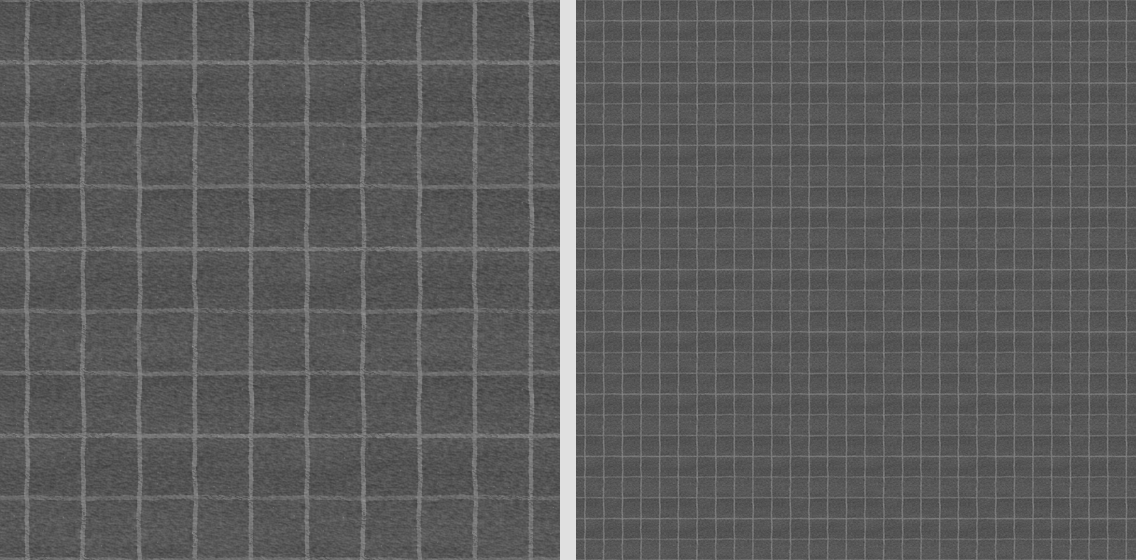
Left: one tile. Right: repeated 3 by 3.
Write a WebGL 1 fragment shader that draws this texture.

```glsl
precision highp float;

uniform vec2 u_resolution;

const float TAU = 6.2831853;

float hash(vec2 cell) {
  vec3 h = fract(vec3(cell.xyx) * vec3(0.1031, 0.1030, 0.0973));
  h += dot(h, h.yzx + 33.33);
  return fract((h.x + h.y) * h.z);
}

// Gradient noise that wraps after a whole number of cells
float cornerSlope(vec2 cell, vec2 offset, vec2 period) {
  float angle = TAU * hash(mod(cell + 0.5, period));
  return dot(vec2(cos(angle), sin(angle)), offset);
}

float noise(vec2 q, vec2 period) {
  vec2 cell = floor(q);
  vec2 f = q - cell;
  vec2 s = f * f * f * (f * (f * 6.0 - 15.0) + 10.0);
  vec2 e = vec2(1.0, 0.0);
  float low = mix(cornerSlope(cell, f, period),
                  cornerSlope(cell + e.xy, f - e.xy, period), s.x);
  float high = mix(cornerSlope(cell + e.yx, f - e.yx, period),
                   cornerSlope(cell + e.xx, f - e.xx, period), s.x);
  return mix(low, high, s.y);
}

float tileNoise(vec2 p, vec2 cells) {
  return noise(p * cells, cells);
}

float stripe(float dist, float halfWidth, float blur) {
  return 1.0 - smoothstep(halfWidth - blur, halfWidth + blur, dist);
}

// Sparse pale lint caught in the weave
float lint(vec2 p, float blur) {
  vec2 cells = vec2(24.0, 16.0);
  vec2 q = p * cells;
  vec2 id = mod(floor(q) + 0.5, cells);
  vec2 centre = 0.2 + 0.6 * vec2(hash(id + 31.0), hash(id + 57.0));
  vec2 d = (fract(q) - centre) / (cells * vec2(2.0, 3.0));
  float present = step(0.9, hash(id + 83.0));
  return present * stripe(length(d), 0.0005 + 0.0008 * hash(id + 11.0), blur);
}

void main() {
  vec2 uv = gl_FragCoord.xy / u_resolution;
  float blur = 0.75 / min(u_resolution.x, u_resolution.y);

  // One cloth tile holds five columns and three rows of checks
  vec2 p = uv * vec2(2.0, 3.0);

  // Crepe grain: flat streaks and gently slanting ripples
  float streak = tileNoise(p, vec2(30.0, 84.0));
  float ripple = noise(vec2(uv.x * 110.0, (p.y + uv.x) * 82.0 + 0.5 * streak), vec2(110.0, 82.0));
  float fuzz = tileNoise(p, vec2(130.0, 96.0));
  float grain = 0.35 * streak + 0.5 * ripple + 0.35 * fuzz;

  // Uneven dye in wavering horizontal bands
  float drift = tileNoise(p, vec2(4.0, 5.0));
  float smear = tileNoise(p + vec2(0.37, 0.21), vec2(5.0, 20.0));
  float dye = 0.010 * cos(TAU * 2.0 * (p.y - 0.18 + 0.12 * drift))
            + 0.018 * drift + 0.024 * smear;
  float shade = 0.334 + dye + 0.145 * grain;

  // Hand-woven lines that wander slightly
  float swayX = 0.028 * tileNoise(p, vec2(5.0, 4.0))
              + 0.02 * tileNoise(p, vec2(5.0, 13.0));
  float swayY = 0.025 * tileNoise(p + 0.43, vec2(5.0, 3.0))
              + 0.012 * tileNoise(p + 0.43, vec2(14.0, 3.0));
  float column = uv.x * 10.0 + 0.015 + swayX;
  float row = uv.y * 9.0 + swayY;
  float halfWidth = 0.0039 + 0.0014 * grain;
  float warp = stripe(abs(fract(column) - 0.5) / 10.0, halfWidth, blur);
  float weft = stripe(abs(fract(row + 0.5) - 0.5) / 9.0, halfWidth, blur);

  // Every third row is bright, followed below by a faint one
  float rowKind = mod(floor(row + 0.5) + 0.5, 3.0);
  float weftTone = 0.435 - 0.01 * step(1.0, rowKind) + 0.05 * step(2.0, rowKind);
  float wear = 0.04 * tileNoise(p + 0.17, vec2(15.0, 12.0)) + 0.14 * grain;

  // Dark twill strokes show through in patches of the lines
  float patches = smoothstep(-0.2, 0.3, tileNoise(p + 0.61, vec2(10.0, 9.0)));
  float strokes = smoothstep(0.0, 0.9, sin(TAU * (36.0 * p.x + 50.0 * p.y + 0.9 * streak)));
  wear -= 0.075 * patches * strokes;

  shade = mix(shade, weftTone + wear, 0.94 * weft);
  shade = mix(shade, 0.486 + 0.015 * weft + wear, 0.94 * warp);
  shade += 0.11 * lint(p, blur);

  gl_FragColor = vec4(vec3(shade), 1.0);
}
```
